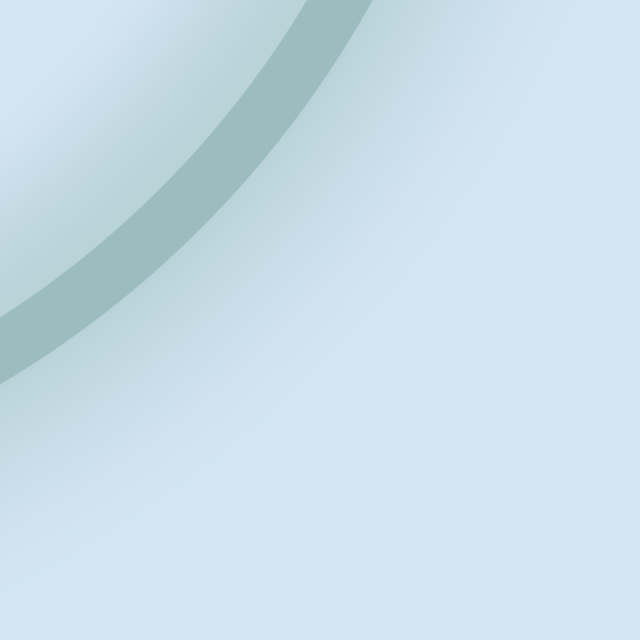
This background is drawn by a WebGL 2 fragment shader. Its source:

```glsl
#version 300 es
precision highp float;
// A broad sage arc sweeping across pale blue, with a soft glow on both sides.

uniform vec2 u_resolution;
out vec4 fragColor;

const vec3 SKY = vec3(0.827, 0.898, 0.950);
const vec3 GLOW = vec3(0.728, 0.826, 0.850);
const vec3 SAGE = vec3(0.610, 0.737, 0.742);

const vec2 ARC_CENTER = vec2(-0.814, 1.771);
const float ARC_RADIUS = 1.5505;
const float ARC_HALF_WIDTH = 0.0445;
const float INNER_REACH = 0.27;
const float OUTER_REACH = 0.325;

// Signed distance from a circle: negative on the inside.
float circleDistance(vec2 p, vec2 center, float radius) {
    return length(p - center) - radius;
}

// Concave fade from one to zero over the given reach.
float outerFade(float distance, float reach) {
    return pow(1.0 - clamp(distance / reach, 0.0, 1.0), 1.8);
}

// S-shaped fade that stays dense near the band.
float innerFade(float distance, float reach) {
    return 1.0 - smoothstep(0.0, reach, distance);
}

// Antialiased coverage of a band around the zero line.
float bandMask(float signedDistance, float halfWidth, float pixel) {
    float edge = abs(signedDistance) - halfWidth;
    return 1.0 - smoothstep(-pixel, pixel, edge);
}

void main() {
    float pixel = 1.0 / min(u_resolution.x, u_resolution.y);
    vec2 p = gl_FragCoord.xy / u_resolution;

    float d = circleDistance(p, ARC_CENTER, ARC_RADIUS);
    float fromEdge = abs(d) - ARC_HALF_WIDTH;

    // Glow reaches further on the outside of the curve
    float glow = d > 0.0 ? outerFade(fromEdge, OUTER_REACH)
                         : innerFade(fromEdge, INNER_REACH);
    vec3 color = mix(SKY, GLOW, glow);

    // Solid band on top
    color = mix(color, SAGE, bandMask(d, ARC_HALF_WIDTH, pixel));
    fragColor = vec4(color, 1.0);
}
```
